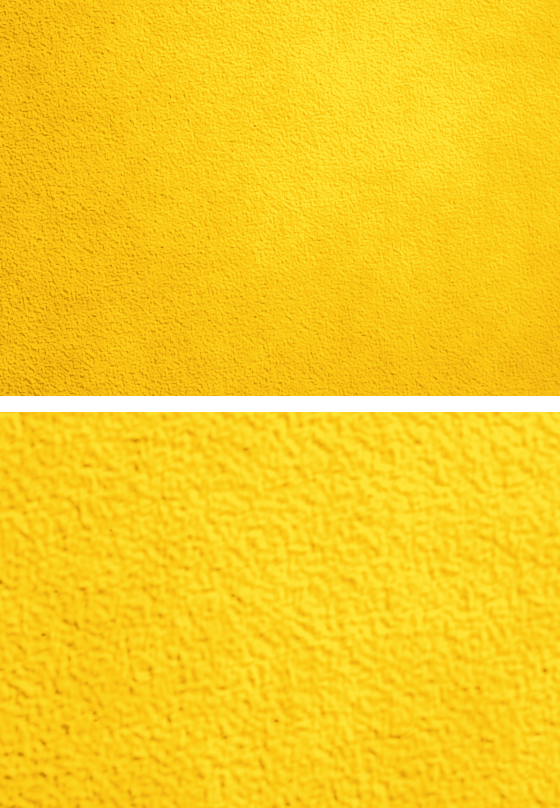
Top: the whole. Bottom: its middle third, enlarged.
Reproduce this texture procedurally as a Shadertoy shader.

```glsl
#define GRAIN_SCALE 138.0
#define GRAIN_GAIN 2.35
#define SHADOW_SKEW 0.17
#define LIGHT_STEP vec2(0.0014, 0.0018)
#define GLOW_CENTER vec2(0.66, 0.83)
#define GLOW_GAIN 3.6
#define BASE_TONE 3.05
#define MOTTLE_GAIN 0.75
#define PIT_SCALE 26.0
#define PIT_SHARE 0.16
#define PIT_DEPTH 3.2

// Paint tones from deep shadow to highlight
const vec3 PAINT[6] = vec3[6](
    vec3(0.87, 0.63, 0.03), vec3(0.93, 0.69, 0.06), vec3(0.96, 0.74, 0.07),
    vec3(0.98, 0.78, 0.07), vec3(0.98, 0.82, 0.11), vec3(0.99, 0.87, 0.18));

vec2 hash2(vec2 cell) {
    uvec2 q = uvec2(ivec2(cell) + 4096) * uvec2(1597334673u, 3812015801u);
    uint n = (q.x ^ q.y) * 1597334673u;
    n = (n ^ (n >> 15)) * 2246822519u;
    n ^= n >> 13;
    return vec2(n & 65535u, n >> 16) / 65535.0;
}

float cornerSlope(vec2 cell, vec2 corner, vec2 f) {
    float angle = 6.28319 * hash2(cell + corner).x;
    return dot(vec2(cos(angle), sin(angle)), f - corner);
}

float gradientNoise(vec2 p) {
    vec2 cell = floor(p), f = p - cell;
    vec2 u = f * f * f * (f * (f * 6.0 - 15.0) + 10.0);
    float low = mix(cornerSlope(cell, vec2(0, 0), f), cornerSlope(cell, vec2(1, 0), f), u.x);
    float high = mix(cornerSlope(cell, vec2(0, 1), f), cornerSlope(cell, vec2(1, 1), f), u.x);
    return mix(low, high, u.y);
}

// Height of the rough plaster: coarse swells, grains and fine grit
float plaster(vec2 p) {
    mat2 turn = mat2(0.8, 0.6, -0.6, 0.8);
    vec2 q = turn * p * GRAIN_SCALE;
    q += 0.4 * vec2(gradientNoise(q * 0.45 + 31.0), gradientNoise(q * 0.45 + 77.0));
    float swell = gradientNoise(turn * q * 0.47 + 5.0);
    float grit = gradientNoise(turn * q * 1.45 + 13.0);
    return gradientNoise(q) + 0.7 * swell + 0.45 * grit;
}

// Sparse small holes, each kept inside its own cell
float pits(vec2 p) {
    vec2 q = p * PIT_SCALE, cell = floor(q);
    vec2 center = 0.2 + 0.6 * hash2(cell + 211.0);
    vec2 pick = hash2(cell + 517.0);
    float radius = mix(0.05, 0.13, pick.y);
    float d = length((q - cell - center) * vec2(0.8, 1.1));
    return step(pick.x, PIT_SHARE) * (1.0 - smoothstep(0.3 * radius, radius, d));
}

vec3 paint(float tone) {
    tone = clamp(tone, -1.5, 5.5);
    int i = int(clamp(floor(tone), 0.0, 4.0));
    return mix(PAINT[i], PAINT[i + 1], tone - float(i));
}

void mainImage(out vec4 fragColor, in vec2 fragCoord) {
    vec2 uv = fragCoord / iResolution.xy;
    vec2 p = fragCoord / iResolution.y;

    // Broad light and faint unevenness of the wall
    vec2 away = (uv - GLOW_CENTER) * vec2(1.3, 0.9);
    float tone = BASE_TONE + GLOW_GAIN * (exp(-2.2 * dot(away, away)) - 0.53);
    tone += MOTTLE_GAIN * (gradientNoise(p * 5.0) + gradientNoise(p * 19.0 + 9.0));

    // Slopes facing the upper right catch the light
    float relief = plaster(p - LIGHT_STEP) - plaster(p + LIGHT_STEP);
    relief *= GRAIN_GAIN * mix(1.25, 0.85, uv.x);
    tone += relief - SHADOW_SKEW * (relief * relief - 1.0);

    tone -= PIT_DEPTH * pits(p) * mix(1.2, 0.5, uv.x);
    fragColor = vec4(clamp(paint(tone), 0.0, 1.0), 1.0);
}
```
